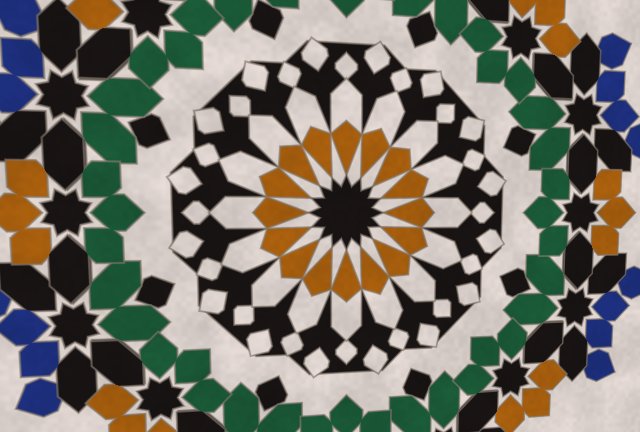
This pattern is drawn by a WebGL 2 fragment shader. Its source:

```glsl
#version 300 es
precision highp float;
// Glazed mosaic: a sixteen-petal rosette inside an eight-point frame, ringed by
// small stars with petals. Angular folding repeats a few straight-edged tiles;
// a mild projective map tilts the wall, and hash noise varies the glaze.

#define CENTRE vec2(4.17, 2.64)   // rosette centre, canvas height = 5.2
#define TILT vec2(-0.029, 0.015)  // perspective slope
#define FRAME 1.72                // half side of the two frame squares
#define GROUT_WIDTH 0.011
#define GLAZE_VARIATION 0.16
#define WHITE vec3(0.85, 0.81, 0.79)
#define BLACK vec3(0.095, 0.075, 0.075)
#define GREEN vec3(0.10, 0.34, 0.21)
#define ORANGE vec3(0.64, 0.36, 0.05)
#define BLUE vec3(0.11, 0.18, 0.48)
#define GROUT vec3(0.50, 0.46, 0.42)

uniform vec2 u_resolution;
out vec4 fragColor;

const float PI = 3.14159265;
float pixel;

float hash(vec2 p) {
  vec3 q = fract(vec3(p.xyx) * 0.1031);
  q += dot(q, q.yzx + 33.33);
  return fract((q.x + q.y) * q.z);
}

float noise(vec2 p) {
  vec2 i = floor(p), f = fract(p);
  f = f * f * (3.0 - 2.0 * f);
  return mix(mix(hash(i), hash(i + vec2(1, 0)), f.x),
             mix(hash(i + vec2(0, 1)), hash(i + vec2(1, 1)), f.x), f.y);
}

vec2 polar(float radius, float angle) {
  return radius * vec2(cos(angle), sin(angle));
}

// Mirror-fold the plane into one of n equal sectors about the x axis.
vec2 fold(vec2 p, float n) {
  float halfAngle = PI / n;
  float a = mod(atan(p.y, p.x) + halfAngle, 2.0 * halfAngle) - halfAngle;
  return polar(length(p), abs(a));
}

vec2 turn(vec2 p, float a) {
  return vec2(cos(a) * p.x + sin(a) * p.y, cos(a) * p.y - sin(a) * p.x);
}

// Signed distance to a line, positive on the left of a to b.
float side(vec2 p, vec2 a, vec2 b) {
  vec2 e = normalize(b - a), r = p - a;
  return e.x * r.y - e.y * r.x;
}

// Hexagon with right-angled tips along x.
float petal(vec2 p, float halfLength, float halfWidth) {
  p = abs(p);
  return max(p.y - halfWidth, (p.x + p.y - halfLength) * 0.7071);
}

// Lay a tile with a thin joint along its edge.
void lay(inout vec3 col, float d, vec3 tile) {
  col = mix(col, tile, smoothstep(pixel, -pixel, d) );
  float joint = smoothstep(GROUT_WIDTH + pixel, GROUT_WIDTH - pixel, abs(d));
  col = mix(col, GROUT, joint * 0.7);
}

// Eight-point star whose petals change colour from inside to outside.
void starCluster(inout vec3 col, vec2 p, vec2 centre, vec3 outer, bool shortInner) {
  vec2 r = p - centre;
  float dir = floor(atan(r.y, r.x) / (PI / 4.0) + 0.5) * PI / 4.0;
  float outward = dot(polar(1.0, dir), normalize(centre));
  bool isShort = outward > 0.6 || (shortInner && outward < -0.6);
  vec3 tile = outward > 0.6 ? outer : outward < -0.6 ? GREEN : BLACK;
  vec2 l = fold(r, 8.0);
  vec2 size = isShort ? vec2(0.52, 0.28) : vec2(0.63, 0.385);
  lay(col, petal(l - vec2(size.x, 0.0), size.y, 0.205), tile);
  lay(col, -side(l, vec2(0.19, 0.0), polar(0.275, PI / 8.0)), BLACK);
}

void main() {
  pixel = 0.75 * 5.2 / u_resolution.y;
  vec2 wall = gl_FragCoord.xy / u_resolution.y * 5.2;
  vec2 q = wall - CENTRE;
  vec2 p = q / (1.0 + dot(q, TILT));
  vec2 o = fold(p, 8.0), f = fold(p, 16.0);
  vec2 oMid = turn(o, PI / 8.0), fMid = turn(f, PI / 16.0);
  vec3 col = WHITE;

  // Outer ring of stars, petals and inset tiles.
  lay(col, petal(vec2(oMid.x - 3.95, abs(oMid.y) - 0.61), 0.29, 0.21), BLUE);
  lay(col, petal(oMid - vec2(2.37, 0.0), 0.23, 0.185), BLACK);
  starCluster(col, o, polar(3.30, PI / 8.0), BLUE, false);
  starCluster(col, o, vec2(3.07, 0.0), ORANGE, true);

  // Black frame of two crossed squares, with white tiles set into it.
  lay(col, max((o.x + o.y) * 0.7071 - FRAME, o.x - 1.98), BLACK);
  lay(col, petal(f - vec2(1.715, 0.0), 0.16, 0.13), WHITE);
  lay(col, petal(fMid - vec2(1.87, 0.0), 0.19, 0.15), WHITE);

  // Rosette: white arms, orange kites and the dark centre.
  vec2 shoulder = polar(0.95, PI / 16.0), tip = vec2(0.45, 0.0);
  lay(col, max(f.y - shoulder.y, (f.x + f.y - 1.58) * 0.7071), WHITE);
  float kite = max(side(f, tip, shoulder), -side(f, vec2(1.09, 0.0), shoulder));
  lay(col, kite, ORANGE);
  lay(col, -side(f, tip, polar(0.32, PI / 16.0)), BLACK);

  // Uneven glaze.
  float glaze = 0.65 * noise(p * 3.0 + 20.0) + 0.35 * noise(p * 17.0 + 90.0);
  col *= 1.0 + GLAZE_VARIATION * (glaze - 0.5);
  fragColor = vec4(clamp(col, 0.0, 1.0), 1.0);
}
```
